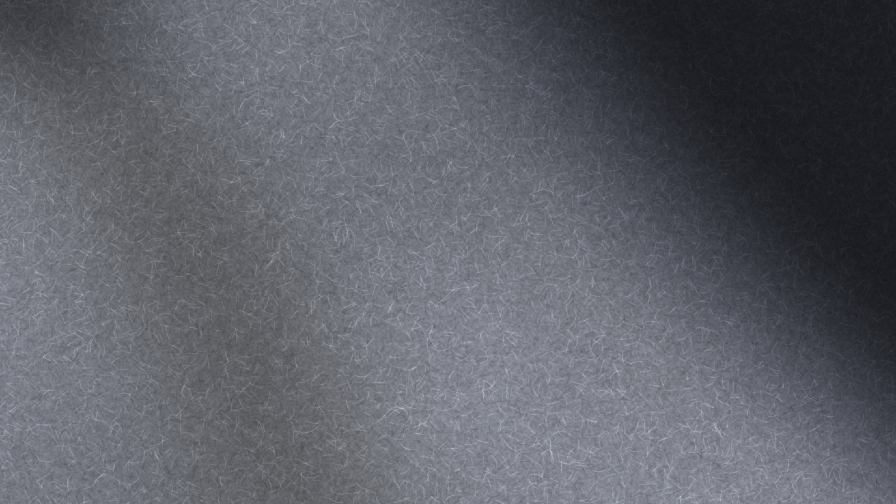
Write a WebGL 1 fragment shader that draws this texture.

```glsl
precision highp float;
// Brushed felt of fine pale fibres under soft diagonal bands of light and shade.

uniform vec2 u_resolution;

#define BASE_LIGHT 0.452
#define SHADOW_LIGHT 0.118
#define EDGE_SOFTNESS 0.185
#define VALLEY_DEPTH 0.080
#define VALLEY_WIDTH 0.125
#define FIBRE_CELL 0.0175
#define FIBRE_WIDTH 0.0007
#define FIBRE_GAIN 0.21
#define GRAIN_GAIN 0.15

vec3 hash3(vec2 cell) {
    vec3 p = fract(vec3(cell.xyx) * vec3(0.1031, 0.1030, 0.0973));
    p += dot(p, p.yxz + 33.33);
    return fract((p.xxy + p.yzz) * p.zyx);
}

float valueNoise(vec2 p) {
    vec2 i = floor(p);
    vec2 f = fract(p);
    f = f * f * (3.0 - 2.0 * f);
    float low = mix(hash3(i).x, hash3(i + vec2(1.0, 0.0)).x, f.x);
    float high = mix(hash3(i + vec2(0.0, 1.0)).x, hash3(i + 1.0).x, f.x);
    return mix(low, high, f.y);
}

float bump(vec2 offset, vec2 radius) {
    vec2 q = offset / radius;
    return exp(-dot(q, q));
}

// One curved strand per cell, gathered from the neighbouring cells.
float fibreLayer(vec2 p, float seed, float pixel) {
    vec2 grid = p / FIBRE_CELL + seed * vec2(0.37, 0.61);
    vec2 home = floor(grid);
    float sum = 0.0;
    for (int y = -1; y <= 1; y++) {
        for (int x = -1; x <= 1; x++) {
            vec2 cell = home + vec2(float(x), float(y));
            vec3 place = hash3(cell + seed * 71.0);
            vec3 shape = hash3(cell + seed * 71.0 + 417.0);
            float angle = place.z * 3.14159;
            vec2 axis = vec2(cos(angle), sin(angle));
            vec2 d = (grid - cell - place.xy) * FIBRE_CELL;
            vec2 q = vec2(dot(d, axis), dot(d, vec2(-axis.y, axis.x)));
            q.y += (shape.x - 0.5) * 45.0 * q.x * q.x;
            float halfLength = FIBRE_CELL * mix(0.3, 0.8, shape.y);
            float dist = length(vec2(max(abs(q.x) - halfLength, 0.0), q.y));
            float cover = 1.0 - smoothstep(FIBRE_WIDTH - 0.5 * pixel, FIBRE_WIDTH + 0.8 * pixel, dist);
            sum += cover * mix(-0.35, 1.0, shape.z * shape.z);
        }
    }
    return sum;
}

void main() {
    vec2 uv = gl_FragCoord.xy / u_resolution;
    vec2 p = gl_FragCoord.xy / u_resolution.y;
    float pixel = 1.0 / u_resolution.y;
    float x = uv.x;
    float down = 1.0 - uv.y;

    // Broad bands: grey valley on the left, glow below, deep shadow at right.
    float valleyX = 0.03 + 0.46 * down - 0.16 * down * down;
    float valley = exp(-pow((x - valleyX) / VALLEY_WIDTH, 2.0));
    float light = BASE_LIGHT - VALLEY_DEPTH * valley;
    light += 0.070 * bump(vec2(x - 0.51, down - 0.75), vec2(0.16, 0.30));
    light += 0.075 * bump(vec2(x - 0.78, down - 1.0), vec2(0.24, 0.30));
    light += 0.050 * bump(vec2(x, down - 0.62), vec2(0.13, 0.42));
    light += 0.020 * bump(vec2(x - 0.30, down - 0.08), vec2(0.12, 0.25));
    light -= 0.025 * bump(vec2(x - 0.53, down - 0.28), vec2(0.14, 0.22));
    light -= 0.130 * bump(vec2(x - 0.02, down), vec2(0.14, 0.17));

    float edgeX = 0.555 + 0.42 * down + 0.09 * down * down;
    float shadow = smoothstep(-EDGE_SOFTNESS, EDGE_SOFTNESS, x - edgeX);
    light = mix(light, SHADOW_LIGHT, shadow);

    // Cool metal tint, warmer along the valley and bluer in the shadow.
    vec3 tint = mix(vec3(0.970, 0.995, 1.070), vec3(0.94, 0.99, 1.16), shadow);
    float warmth = valley * smoothstep(0.05, 0.35, down);
    tint = mix(tint, vec3(0.99, 1.0, 1.03), 0.7 * warmth);

    // Strands and fine grain, strongest where the light falls.
    float fibres = 0.0;
    for (int i = 0; i < 4; i++) {
        fibres += fibreLayer(p, float(i) + 1.0, pixel);
    }
    float grain = valueNoise(p * 270.0) + 0.5 * valueNoise(p * 110.0) - 0.75;
    float sheen = light + 0.02;
    float surface = light + sheen * (FIBRE_GAIN * fibres + GRAIN_GAIN * grain);

    gl_FragColor = vec4(clamp(surface * tint, 0.0, 1.0), 1.0);
}
```
